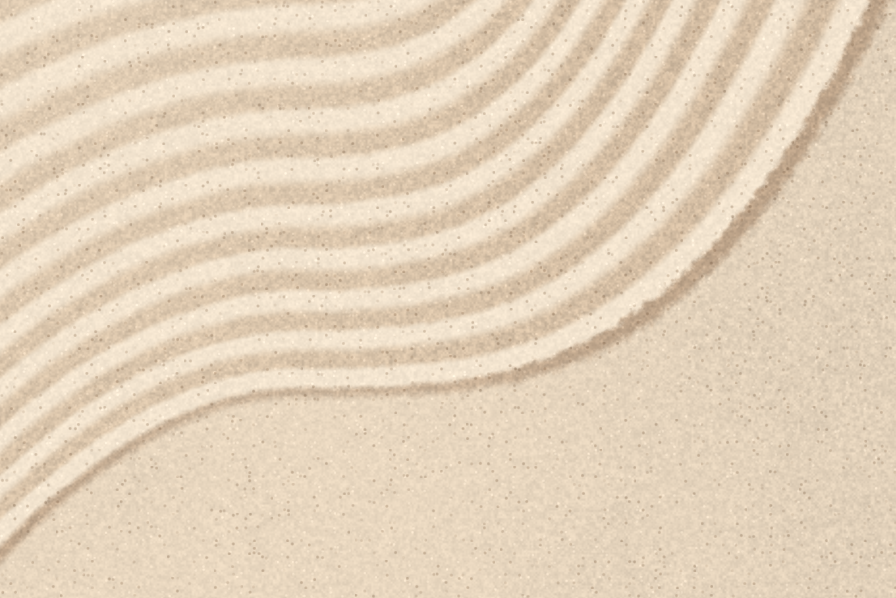
Give the GLSL for this texture, as a WebGL 2 fragment shader.

```glsl
#version 300 es
precision highp float;

uniform vec2 u_resolution;
out vec4 fragColor;

const vec3 LIT_SAND = vec3(0.953, 0.895, 0.812);
const vec3 FLAT_SAND = vec3(0.910, 0.841, 0.748);
const vec3 GROOVE = vec3(0.852, 0.767, 0.664);
const vec3 DEEP_SHADOW = vec3(0.715, 0.610, 0.505);

float hash(vec2 cell) {
    vec3 p = fract(vec3(cell.xyx) * 0.1031);
    p += dot(p, p.yzx + 33.33);
    return fract((p.x + p.y) * p.z);
}

float noise(vec2 p) {
    vec2 cell = floor(p);
    vec2 f = fract(p);
    f = f * f * (3.0 - 2.0 * f);
    float low = mix(hash(cell), hash(cell + vec2(1.0, 0.0)), f.x);
    float high = mix(hash(cell + vec2(0.0, 1.0)), hash(cell + 1.0), f.x);
    return mix(low, high, f.y);
}

float fbm(vec2 p) {
    float sum = 0.0;
    float gain = 0.5;
    for (int i = 0; i < 4; i++) {
        sum += gain * noise(p);
        p = mat2(1.6, 1.2, -1.2, 1.6) * p + 7.3;
        gain *= 0.5;
    }
    return sum;
}

// Left bend fades out at the middle of the sweep
float leftBend(float x) {
    return pow(max(1.0 - 2.0 * x, 0.0), 1.9);
}

// Height of the outermost crest
float crestHeight(float x) {
    return 0.37 - 0.256 * leftBend(x) + 0.775 * pow(max(x - 0.5, 0.0), 3.1);
}

// Vertical distance between neighbouring crests
float crestSpacing(float x) {
    return 0.075 + 0.014 * leftBend(x) + 0.27 * pow(max(x - 0.45, 0.0), 3.0);
}

// Crest number above the outer one; the gaps widen slowly upward
float crestIndex(float rise, float spacing) {
    float steps = max(rise, 0.0) / spacing;
    return (sqrt(0.64 + 0.1 * steps) - 0.8) / 0.05;
}

// Light on a ridge: crisp upper edge, soft lower slope
float ridgeLight(float index) {
    float q = index - floor(index + 0.5);
    return smoothstep(-0.42, -0.11, q) * (1.0 - smoothstep(0.15, 0.34, q));
}

// Sparse grains of uneven strength, one candidate per cell
float speckles(vec2 p, float share) {
    vec2 cell = floor(p);
    vec2 centre = 0.3 + 0.4 * vec2(hash(cell + 11.0), hash(cell + 47.0));
    float spot = 1.0 - smoothstep(0.1, 0.55, length(fract(p) - centre));
    return spot * smoothstep(1.0 - share, 1.0, hash(cell + 83.0));
}

void main() {
    vec2 p = gl_FragCoord.xy / u_resolution.y;

    // Rough outline and distance to the outer crest
    float rough = fbm(p * 75.0) - 0.47;
    float drift = noise(p * 9.0) - 0.5;
    float rise = p.y - crestHeight(p.x) + 0.007 * rough + 0.003 * drift;
    float slope = (crestHeight(p.x + 0.005) - crestHeight(p.x - 0.005)) / 0.01;
    float away = rise * inversesqrt(1.0 + slope * slope);

    // Raked ridges
    float light = ridgeLight(crestIndex(rise, crestSpacing(p.x)));
    float rightSide = smoothstep(0.55, 1.15, p.x);
    float paleCorner = smoothstep(0.9, 0.0, length(p - vec2(0.1, 1.0)));
    vec3 groove = mix(GROOVE, FLAT_SAND, 0.4 * paleCorner);
    groove = mix(groove, DEEP_SHADOW, 0.17 * rightSide);
    vec3 raked = mix(groove, LIT_SAND, light);

    // Flat sand and the shadow under the outer ridge
    float cloud = fbm(p * 5.0) - 0.47;
    vec3 plain = FLAT_SAND * (1.0 + 0.03 * cloud);
    plain *= 1.0 - 0.03 * smoothstep(0.7, 1.5, p.x);
    float edge = away + 0.012 * rough * rightSide;
    float depth = mix(0.037, 0.050, max(rightSide, 0.5 * leftBend(p.x)));
    float shade = 1.0 - smoothstep(depth - 0.014, depth + 0.006, -edge);
    float strength = mix(0.6, 0.85, max(rightSide, leftBend(p.x)));
    vec3 outer = mix(plain, DEEP_SHADOW, shade * strength);
    outer = mix(LIT_SAND, outer, smoothstep(0.011, 0.025, -edge));
    vec3 color = mix(outer, raked, step(0.0, rise));

    // Fine grain, rougher where the sand is shaded
    float grain = 0.55 * noise(p * 170.0) + 0.45 * noise(p * 310.0 + 19.0) - 0.5;
    float shaded = smoothstep(0.94, 0.82, color.r);
    color *= 1.0 + grain * mix(0.09, 0.21, shaded);
    color *= 1.0 - vec3(0.15, 0.18, 0.21) * speckles(p * 140.0, 0.12);
    color += 0.06 * speckles(p * 160.0 + 31.0, 0.10);

    fragColor = vec4(clamp(color, 0.0, 1.0), 1.0);
}
```
